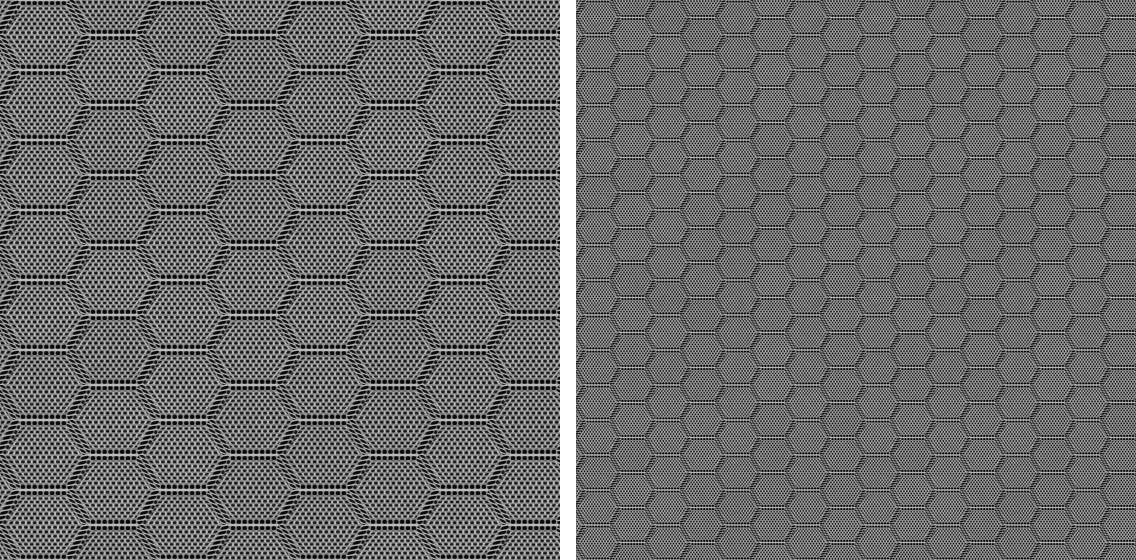
Left: one tile. Right: repeated 2 by 2.
Give the GLSL for this pattern, as a WebGL 2 fragment shader.

```glsl
#version 300 es
precision highp float;

uniform vec2 u_resolution;
out vec4 fragColor;

const float REPEATS = 8.0;              // hexagon columns and rows, even so it wraps
const vec2 PHASE = vec2(0.62, 0.5);     // centre of the first hexagon
const float HALF_FLAT = 0.365;          // half length of a horizontal side
const vec2 HOLES = vec2(12.0, 18.0);    // mesh holes per hexagon unit
const float FLAT_RUNGS = 12.0;
const float SLANT_RUNGS = 14.0;

const float BLACK = 0.04;
const float HOLE_DARK = 0.09;
const float YARN = 0.51;
const float YARN_LIGHT = 0.73;

float hash(vec2 p) {
    vec3 h = fract(vec3(p.xyx) * 0.1031);
    h += dot(h, h.yzx + 33.33);
    return fract((h.x + h.y) * h.z);
}

// Distances to the flat side (x) and the slanted side (y), negative inside.
vec2 hexSides(vec2 p, float halfFlat) {
    vec2 a = abs(p);
    vec2 normal = normalize(vec2(0.5, 1.0 - 2.0 * halfFlat));
    return vec2(a.y - 0.5, dot(a - vec2(1.0 - halfFlat, 0.0), normal));
}

// Centre of the hexagon that contains q, in staggered columns.
vec2 hexCentre(vec2 q) {
    vec2 best = vec2(0.0);
    float nearest = 10.0;
    for (int k = 0; k < 2; k++) {
        float column = floor(q.x) + float(k);
        float shift = 0.5 * mod(column, 2.0);
        vec2 centre = vec2(column, floor(q.y - shift + 0.5) + shift);
        vec2 sides = hexSides(q - centre, HALF_FLAT);
        float d = max(sides.x, sides.y);
        if (d < nearest) {
            nearest = d;
            best = centre;
        }
    }
    return best;
}

// Soft rounded opening, 1 in its middle.
float opening(vec2 p, vec2 halfSize, float softness) {
    vec2 e = abs(p) / halfSize;
    float r = pow(dot(e * e * e, vec2(1.0)), 1.0 / 3.0);
    return 1.0 - smoothstep(1.0 - softness, 1.0 + softness, r);
}

// Staggered knit holes, with rows packed closer at top and bottom.
float knitMesh(vec2 p, vec2 cellId, float lean) {
    float packedY = p.y - 0.16 * sin(6.28319 * p.y) / 6.28319;
    vec2 g = vec2(p.x, packedY) * HOLES;
    g.x += 0.5 * mod(floor(g.y), 2.0);
    vec2 f = fract(g) - 0.5;
    f.x += lean * f.y;
    float variation = hash(floor(g) + 40.0 + 31.0 * cellId) - 0.5;
    float hole = opening(f, vec2(0.30, 0.29) * (1.0 + 0.16 * variation), 0.28);
    float strand = smoothstep(0.28, 0.42, abs(f.x)) * (1.0 - smoothstep(0.30, 0.48, abs(f.y)));
    float yarn = mix(YARN, YARN_LIGHT, strand) + 0.08 * variation;
    return mix(yarn, HOLE_DARK + 0.08 * variation, hole);
}

// Two rows of square openings beside a bright bar.
float flatLadder(float across, float along) {
    float rung = fract(along * FLAT_RUNGS) - 0.5;
    float dark = opening(vec2(rung, abs(across) - 0.045), vec2(0.37, 0.028), 0.16);
    float bar = 1.0 - smoothstep(0.012, 0.020, abs(across));
    return mix(mix(0.54, YARN_LIGHT, bar), BLACK, dark);
}

// Large tilted openings on rising sides, two finer rows on falling sides.
float slantLadder(float across, float along, float rising) {
    float phase = along * SLANT_RUNGS;
    float big = fract(phase - across * 3.0) - 0.5;
    float fine = fract(phase + across * 8.0 + 0.5 * step(0.0, across)) - 0.5;
    float bold = opening(vec2(across + 0.018, big), vec2(0.044, 0.34), 0.2);
    float side = opening(vec2(across - 0.056, fine), vec2(0.022, 0.32), 0.25);
    float pair = opening(vec2(abs(across) - 0.036, fine), vec2(0.027, 0.34), 0.22);
    float dark = mix(0.95 * pair, max(bold, 0.9 * side), rising);
    float thread = mix(YARN, YARN_LIGHT, smoothstep(0.30, 0.46, abs(mix(fine, big, rising))));
    return mix(thread, BLACK, dark);
}

float fabric(vec2 uv) {
    vec2 q = uv * REPEATS - PHASE;
    vec2 centre = hexCentre(q);
    vec2 p = q - centre;
    vec2 cellId = mod(centre, REPEATS);
    vec2 sides = hexSides(p, HALF_FLAT);
    float d = max(sides.x, sides.y);
    float rising = step(p.x * p.y, 0.0);

    // Knit inside the hexagon, leaning along the slanted sides
    float lean = (1.0 - 2.0 * rising) * 0.5 * smoothstep(-0.25, -0.08, sides.y);
    float mesh = knitMesh(p, cellId, lean);

    // Open ladders along the sides
    float flatSide = flatLadder(d * sign(p.y), q.x);
    float slantSide = slantLadder(d * sign(p.x), q.y, rising);
    float ladder = sides.x > sides.y ? flatSide : slantSide;

    float tone = mix(mesh, ladder, smoothstep(-0.086, -0.076, d));
    return tone * (0.98 + 0.04 * hash(cellId * 2.0 + 7.0));
}

void main() {
    // Average of nine samples for smooth edges
    float tone = 0.0;
    for (int i = 0; i < 9; i++) {
        vec2 offset = (vec2(i % 3, i / 3) - 1.0) / 3.0;
        tone += fabric((gl_FragCoord.xy + offset) / u_resolution) / 9.0;
    }
    fragColor = vec4(vec3(tone), 1.0);
}
```
